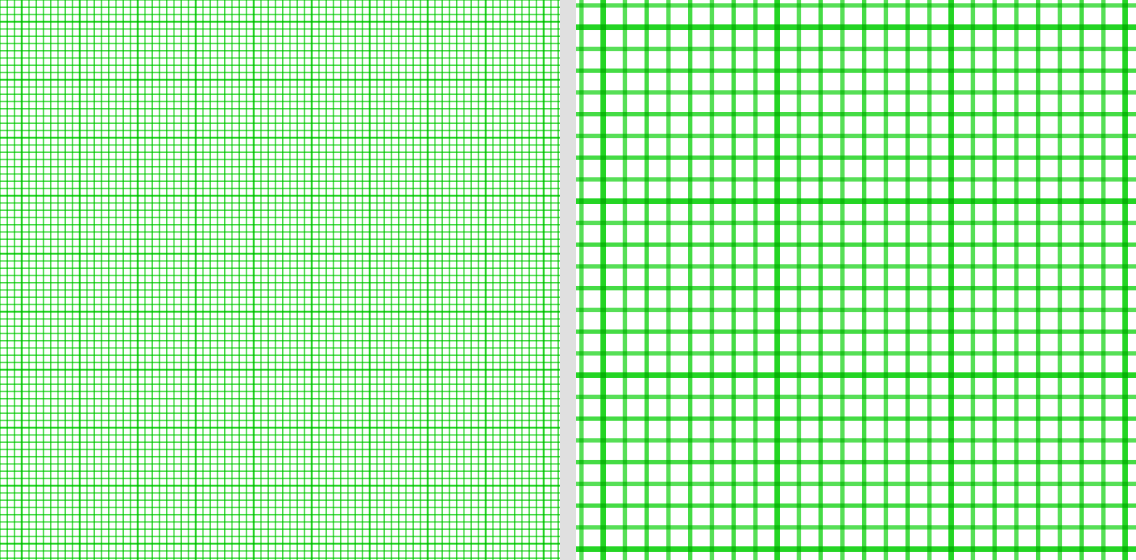
Left: the whole. Right: its middle third, enlarged.
Give the GLSL for this pattern, as a Shadertoy shader.

```glsl
#define CELLS 77.25
#define GROUP 8.0
#define FIRST_MAJOR 3.0
#define MINOR_WIDTH 0.20
#define MAJOR_WIDTH 0.26
#define MINOR_ALPHA 0.66
#define MEDIUM_ALPHA 0.73
#define MAJOR_ALPHA 0.86
#define PAPER vec3(1.0)
#define INK vec3(0.0, 0.81, 0.0)

// 1 where a line index is a multiple of the step, counted from the first major
vec2 everyNth(vec2 index, float stepSize) {
    vec2 phase = mod(index - FIRST_MAJOR + 0.5, stepSize);
    return 1.0 - step(1.0, phase);
}

// Ink density of the nearest vertical (x) and horizontal (y) rulings
vec2 rulings(vec2 grid, float pixel) {
    vec2 index = floor(grid + 0.5);
    vec2 dist = abs(grid - index);
    vec2 major = everyNth(index, GROUP);
    vec2 medium = everyNth(index, 2.0);

    vec2 halfWidth = 0.5 * mix(vec2(MINOR_WIDTH), vec2(MAJOR_WIDTH), major);
    vec2 alpha = mix(vec2(MINOR_ALPHA), vec2(MEDIUM_ALPHA), medium);
    alpha = mix(alpha, vec2(MAJOR_ALPHA), major);

    // Box-filtered edges, one pixel wide
    vec2 outer = min(dist + 0.5 * pixel, halfWidth);
    vec2 inner = max(dist - 0.5 * pixel, -halfWidth);
    return alpha * clamp((outer - inner) / pixel, 0.0, 1.0);
}

void mainImage(out vec4 fragColor, in vec2 fragCoord) {
    // Grid coordinates, counted from the upper left
    float pixel = CELLS / iResolution.y;
    vec2 grid = vec2(fragCoord.x, iResolution.y - fragCoord.y) * pixel;
    vec2 density = rulings(grid, pixel);

    // Translucent lines multiply where they cross
    vec3 color = PAPER * mix(vec3(1.0), INK, density.x) * mix(vec3(1.0), INK, density.y);
    fragColor = vec4(color, 1.0);
}
```
